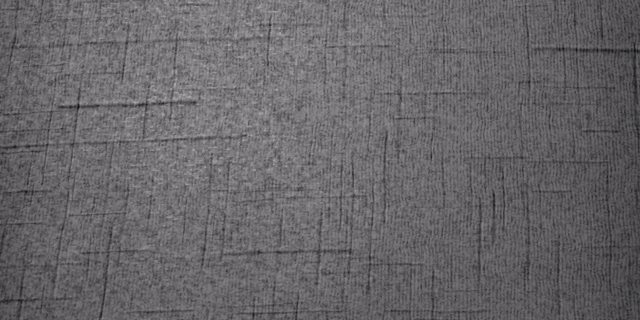
Give the GLSL for this texture, as a WebGL 2 fragment shader.

```glsl
#version 300 es
precision highp float;

uniform vec2 u_resolution;
out vec4 fragColor;

const float TAU = 6.2831853;

// Integer hash: three values in 0..1 per lattice cell
vec3 hash3(vec2 cell, uint seed) {
  uvec3 v = uvec3(uvec2(ivec2(cell)), seed) * 1664525u + 1013904223u;
  v.x += v.y * v.z; v.y += v.z * v.x; v.z += v.x * v.y;
  v ^= v >> 16u;
  v.x += v.y * v.z; v.y += v.z * v.x; v.z += v.x * v.y;
  return vec3(v >> 8u) / 16777216.0;
}

float noise(vec2 p, uint seed) {
  vec2 cell = floor(p);
  vec2 f = fract(p);
  f = f * f * (3.0 - 2.0 * f);
  float low = mix(hash3(cell, seed).x, hash3(cell + vec2(1, 0), seed).x, f.x);
  float high = mix(hash3(cell + vec2(0, 1), seed).x, hash3(cell + vec2(1, 1), seed).x, f.x);
  return mix(low, high, f.y);
}

// Scattered embossed lines along y: dark furrow with a lit lip beside it
float grooves(vec2 p, vec2 cellSize, float width, float density, uint seed) {
  vec2 home = floor(p / cellSize);
  float relief = 0.0;
  for (int j = -1; j <= 1; j++) {
    for (int i = -1; i <= 1; i++) {
      vec2 id = home + vec2(i, j);
      vec3 place = hash3(id, seed);
      vec3 kind = hash3(id, seed + 7u);
      vec2 d = p - (id + place.xy) * cellSize;
      float halfLength = cellSize.y * mix(0.2, 0.6, place.z);
      float fade = 1.0 - smoothstep(0.85 * halfLength, halfLength, abs(d.y));
      float across = d.x / (width * mix(0.7, 1.15, kind.z));
      float furrow = exp(-across * across);
      float lip = exp(-(across - 1.9) * (across - 1.9));
      float strength = step(kind.x, density) * mix(0.45, 1.0, kind.y);
      relief += strength * fade * (0.35 * lip - furrow);
    }
  }
  return max(relief, -1.2);
}

// Lines fan out slightly, tilt and wander
vec2 bendSheet(vec2 p) {
  vec2 q = p;
  q.x -= 0.11 * (p.y - 0.5) * (1.45 - p.x);
  q.y -= 0.035 * (p.x - 1.0) * (1.0 - 0.5 * p.x);
  q.x += 0.010 * (noise(p * vec2(3.0, 8.0), 11u) - 0.5);
  q.y += 0.008 * (noise(p * vec2(7.0, 3.0), 12u) - 0.5);
  q += 0.003 * (vec2(noise(p * 45.0, 13u), noise(p * 45.0, 14u)) - 0.5);
  return q;
}

// Fine upright ribs, broken by short cross threads and grain
float weave(vec2 p, float ribShare) {
  float wander = 0.8 * noise(p * vec2(14.0, 26.0), 21u);
  float rib = sin(TAU * (p.x * 90.0 + wander));
  float ribBreak = mix(0.4, 1.2, noise(p * vec2(70.0, 60.0), 22u));
  float thread = noise(p * vec2(65.0, 150.0), 23u) - 0.5;
  float upright = noise(p * vec2(150.0, 55.0), 24u) - 0.5;
  float grain = noise(p * 210.0, 25u) - 0.5;
  float height = rib * ribBreak * mix(0.024, 0.046, ribShare)
       + thread * mix(0.11, 0.06, ribShare) + upright * 0.065 + grain * 0.13;
  return height - 2.5 * height * height;
}

float sheen(vec2 p, vec2 centre) {
  vec2 d = p - centre;
  return exp(-dot(d, d));
}

void main() {
  vec2 p = gl_FragCoord.xy / u_resolution.y;
  vec2 q = bendSheet(p);
  float glow = sheen(p, vec2(0.75, 0.88));
  float ribShare = smoothstep(0.7, 1.6, p.x);

  // Broad light, darker toward the sides
  float value = 0.308 + 0.180 * glow;
  value -= 0.05 * smoothstep(0.75, 1.05, abs(p.x - 1.0));
  value += 0.02 * (noise(q * vec2(5.0, 7.0), 31u) - 0.5);

  // Cloth surface
  value += weave(q, ribShare) * (0.8 + 0.3 * glow);

  // Embossed lines in both directions
  float uneven = mix(0.7, 1.15, noise(q * 38.0, 32u));
  float relief = 0.15 * grooves(q, vec2(0.095, 0.34), 0.0038, 0.80, 41u);
  relief += 0.10 * grooves(q, vec2(0.07, 0.15), 0.0030, 0.42, 42u);
  relief += 0.19 * grooves(q.yx, vec2(0.22, 0.90), 0.0055, 0.60, 43u);
  relief += 0.12 * grooves(q.yx, vec2(0.08, 0.28), 0.0036, 0.60, 44u);
  value += relief * uneven;

  // Small bright flecks under the light
  float patches = smoothstep(0.35, 0.85, noise(q * vec2(6.0, 8.0), 51u));
  float fleck = smoothstep(0.6, 0.95, noise(q * vec2(100.0, 150.0), 52u));
  value += 0.13 * fleck * glow * (0.45 + 0.5 * patches) * (1.0 - 0.7 * ribShare);

  vec3 tint = vec3(1.005, 0.985, 1.01);
  fragColor = vec4(clamp(value * tint, 0.0, 1.0), 1.0);
}
```
